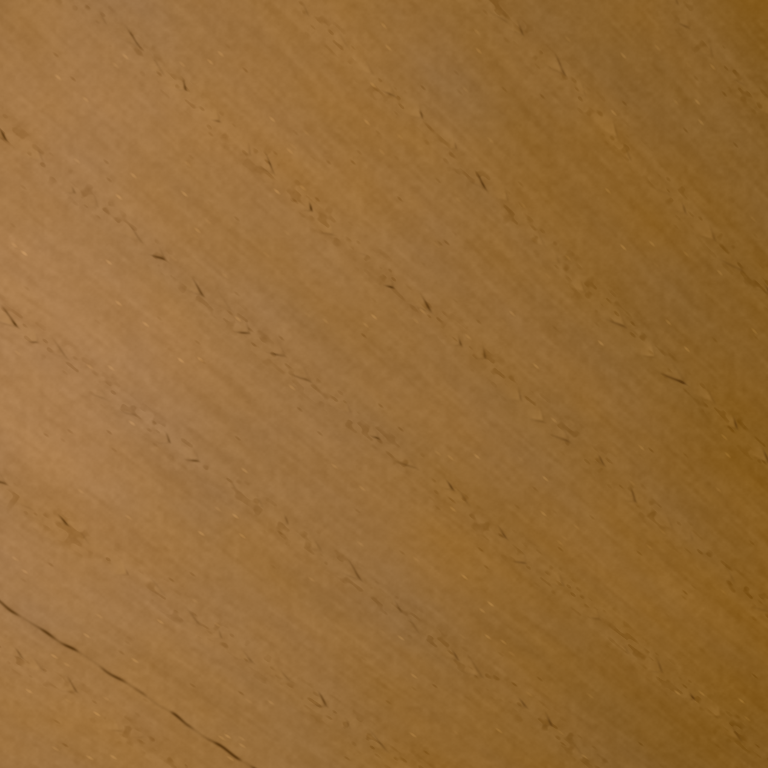
Write a three.js fragment shader that draws this texture.

```glsl
// Smooth brown wood veneer seen at a slant: grain fans toward a far point,
// with rows of small hooked figure marks, fine streaks, faint flecks
// and one worn dark seam, over a soft light falloff from left to right.
varying vec2 vUv;

const vec2 FAR_POINT = vec2(3.7, -2.2);
const float ROW_ANGLE = 0.04;
const float FIRST_ROW = 0.607;
const float SEAM_ANGLE = 0.5785;
const float MARK_STEP = 0.052;
const vec3 DARK_WOOD = vec3(0.520, 0.360, 0.134);
const vec3 LIGHT_WOOD = vec3(0.650, 0.480, 0.302);
const vec3 MARK_BROWN = vec3(0.33, 0.20, 0.05);
const vec3 PALE_GOLD = vec3(0.75, 0.57, 0.33);

float hash(vec2 p) {
  return fract(sin(dot(p, vec2(127.1, 311.7))) * 43758.5453);
}

float noise(vec2 p) {
  vec2 i = floor(p);
  vec2 f = fract(p);
  f = f * f * (3.0 - 2.0 * f);
  float low = mix(hash(i), hash(i + vec2(1.0, 0.0)), f.x);
  float high = mix(hash(i + vec2(0.0, 1.0)), hash(i + vec2(1.0, 1.0)), f.x);
  return mix(low, high, f.y);
}

float fbm(vec2 p) {
  float sum = 0.0;
  float gain = 0.5;
  for (int i = 0; i < 4; i++) {
    sum += gain * noise(p);
    p = p * 2.03 + 17.3;
    gain *= 0.5;
  }
  return sum / 0.9375;
}

// Sharp V at the origin pointing along +x: x = dark arms, y = pale inside.
vec2 hookMark(vec2 q, float slope, float lean, float reach) {
  float fold = sqrt(q.y * q.y + 0.0000015) - 0.0012;
  float d = (q.x + slope * fold) / sqrt(1.0 + slope * slope);
  float side = smoothstep(-0.002, 0.002, q.y * lean);
  float fade = 1.0 - smoothstep(0.2 * reach, reach, abs(q.y));
  float arms = exp(-d * d / 0.0000032) * fade * mix(0.2, 1.0, side);
  float body = smoothstep(0.0, 0.004, -d) * exp(min(q.x, 0.0) / 0.02);
  return vec2(arms, body * (1.0 - smoothstep(0.004, 0.014, abs(q.y))));
}

// Chain of hooked marks along one grain row.
vec2 figureRow(float along, float across, float row) {
  float cell = floor(along / MARK_STEP);
  vec2 total = vec2(0.0);
  for (int i = -1; i <= 1; i++) {
    vec2 id = vec2(cell + float(i), row);
    float tip = (id.x + 0.25 + 0.6 * hash(id + 3.7)) * MARK_STEP;
    float shift = (hash(id + 8.1) - 0.5) * 0.012;
    float lean = hash(id + 5.3) < 0.8 ? 1.0 : -1.0;
    float slope = mix(1.1, 3.2, hash(id + 1.9));
    float reach = mix(0.006, 0.014, hash(id + 15.2));
    vec2 strength = vec2(hash(id + 12.4), hash(id + 21.6));
    vec2 mark = hookMark(vec2(along - tip, across - shift), slope, lean, reach);
    total += mark * (0.15 + 0.85 * strength * strength);
  }
  return total;
}

// Sparse short dashes lying along the grain.
float flecks(vec2 q, float share) {
  vec2 id = floor(q);
  vec2 center = 0.35 + 0.3 * vec2(hash(id + 2.2), hash(id + 6.6));
  float dash = 1.0 - smoothstep(0.05, 0.34, length(fract(q) - center));
  return dash * step(1.0 - share, hash(id)) * hash(id + 9.5);
}

void main() {
  // Fan coordinates: along the grain and across it
  vec2 ray = vUv - FAR_POINT;
  float radius = length(ray);
  float angle = atan(ray.y, -ray.x);
  float along = 6.0 - radius;
  float across = (angle - FIRST_ROW) * 4.6;
  float rowPos = (angle - FIRST_ROW) / ROW_ANGLE;
  float row = floor(rowPos + 0.5);
  float rowOffset = (rowPos - row) * ROW_ANGLE * radius;

  // Light falloff and broad mottling
  float light = 1.13 - 1.16 * length((vUv - vec2(0.02, 0.58)) * vec2(1.0, 0.65));
  float mottle = fbm(vec2(along * 4.0, across * 11.0)) - 0.5;
  vec3 color = mix(DARK_WOOD, LIGHT_WOOD, clamp(light + 0.34 * mottle, -0.08, 1.06));
  float warmth = fbm(vec2(along * 5.0, across * 10.0) + 40.0) - 0.5;
  color += warmth * vec3(0.026, -0.006, -0.075);

  // Grain streaks and fine surface noise
  float wave = across + 0.006 * noise(vec2(along * 9.0, across * 6.0));
  float streak = noise(vec2(along * 6.0, wave * 70.0)) - 0.5;
  float thread = noise(vec2(along * 18.0, wave * 190.0)) - 0.5;
  float dust = fbm(vUv * 130.0) - 0.5;
  color += streak * 0.018 + thread * 0.020 + dust * 0.052;

  // Rows of figure marks, slightly wandering
  float wander = (noise(vec2(along * 7.0, row * 5.0)) - 0.5) * 0.012;
  vec2 figure = figureRow(along + hash(vec2(row, 4.0)), rowOffset + wander, row);
  float band = exp(-rowOffset * rowOffset / 0.0003);
  float fray = noise(vec2(along * 90.0, across * 170.0));
  color = mix(color, PALE_GOLD, min(figure.y * 0.42, 0.42));
  color -= band * smoothstep(0.62, 0.9, fray) * 0.05;
  color = mix(color, MARK_BROWN, min(figure.x * (0.3 + 0.8 * fray), 0.8));

  // Faint pale flecks and dark pores
  color += flecks(vec2(along * 45.0, across * 120.0), 0.04) * vec3(0.08, 0.07, 0.05);
  color -= flecks(vec2(along * 50.0, across * 130.0) + 31.0, 0.03) * 0.06;

  // Worn dark seam near the lower left corner
  float seam = (angle - SEAM_ANGLE) * radius;
  seam += 0.004 * (noise(vec2(along * 40.0, 2.0)) - 0.5);
  float wear = 0.12 + 0.75 * smoothstep(0.15, 0.85, noise(vec2(along * 55.0, 7.0)));
  color = mix(color, MARK_BROWN, exp(-seam * seam / 0.0000045) * wear);

  gl_FragColor = vec4(color, 1.0);
}
```
